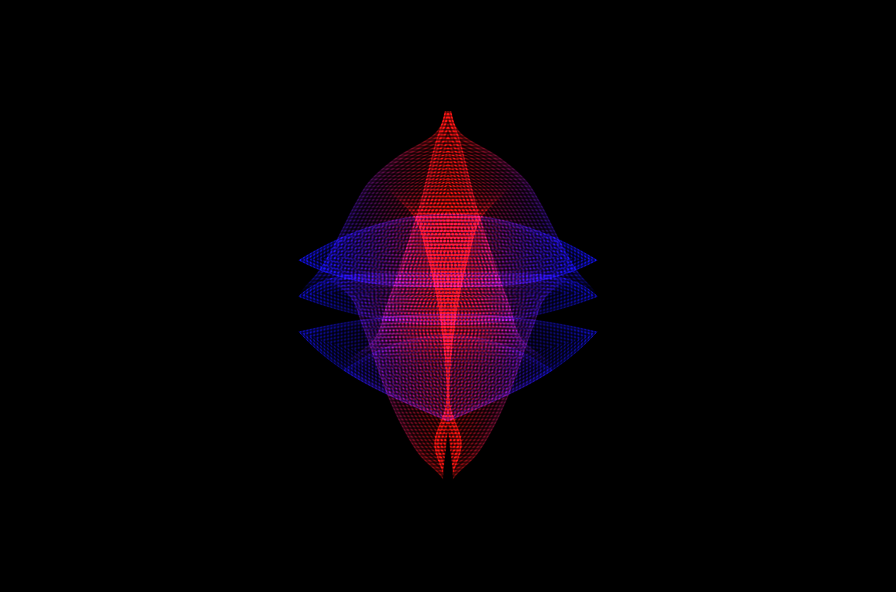
Give the GLSL for this background, as a Shadertoy shader.

```glsl
// Glowing woven figure: red vertical spindle crossed by blue lens-shaped sheets on black.

// Lengths are in units of the half width of the figure, centred on the canvas.
const float HALF_WIDTH = 0.252;   // share of canvas height
const float TIP = 1.242;          // height of the red tips
const float EDGE_WIDTH = 0.017;
const float WEAVE_PITCH = 0.023;
const float WEAVE_CONTRAST = 0.6;
const vec3 RED = vec3(1.0, 0.08, 0.06);
const vec3 BLUE = vec3(0.08, 0.07, 1.0);

// Half widths of the upright sheets, evenly spaced from top to bottom
const float DOME[9] = float[9](0.02, 0.09, 0.34, 0.52, 0.62, 0.70, 0.78, 0.875, 1.0);
const float SKIRT[9] = float[9](0.02, 0.085, 0.14, 0.195, 0.265, 0.335, 0.415, 0.495, 0.74);
const float TRUNK[9] = float[9](0.85, 0.655, 0.58, 0.515, 0.455, 0.385, 0.30, 0.19, 0.025);
const float SPINDLE[9] = float[9](0.44, 0.225, 0.14, 0.08, 0.04, 0.015, 0.015, 0.09, 0.02);

// Catmull-Rom curve through a profile, t from 0 to 1
float profileAt(float profile[9], float t) {
    float s = clamp(t, 0.0, 1.0) * 8.0;
    int i = min(int(s), 7);
    float f = s - float(i);
    float a = profile[max(i - 1, 0)];
    float b = profile[i];
    float c = profile[i + 1];
    float d = profile[min(i + 2, 8)];
    return b + 0.5 * f * (c - a + f * (2.0 * a - 5.0 * b + 4.0 * c - d
         + f * (3.0 * (b - c) + d - a)));
}

// Stripes that fade to their mean when finer than the pixels
float stripes(float x, float pitch, float pixel) {
    float visible = smoothstep(1.2, 3.0, pitch / pixel);
    return 1.0 + WEAVE_CONTRAST * visible * cos(6.28318 * x / pitch);
}

float weave(float across, float along, float pixel) {
    return stripes(across, WEAVE_PITCH, pixel) * stripes(along, WEAVE_PITCH, pixel);
}

// Smooth fill plus a bright rim; inside is the distance from the edge
float sheet(float inside, float fill, float rim, float pixel) {
    float glow = rim * exp(-max(inside, 0.0) / EDGE_WIDTH);
    return smoothstep(-pixel, pixel, inside) * (fill + glow);
}

// Upright mirrored sheet, with a soft fade at its top and bottom
float upright(vec2 p, float profile[9], float top, float bottom, vec2 fade,
              float fill, float rim, float pixel) {
    float span = top - bottom;
    float t = (top - p.y) / span;
    float width = profileAt(profile, t);
    float slope = (profileAt(profile, t + 0.005) - profileAt(profile, t - 0.005)) / (0.01 * span);
    float inside = (width - abs(p.x)) * inversesqrt(1.0 + slope * slope);
    float ends = smoothstep(0.0, fade.x, top - p.y) * smoothstep(0.0, fade.y, p.y - bottom);
    return ends * sheet(inside, fill * weave(inside, p.y, pixel), rim, pixel);
}

// Flat sheet between two heights, denser towards its side tips
float lens(vec2 p, float low, float high, float fill, float rim, float pixel) {
    float q = abs(p.x);
    float inside = min(min(p.y - low, high - p.y), 1.0 - q);
    float density = fill * (1.0 + 1.2 * pow(q, 6.0)) * weave(inside, p.x, pixel);
    return sheet(inside, density, rim, pixel);
}

void mainImage(out vec4 fragColor, in vec2 fragCoord) {
    float scale = HALF_WIDTH * iResolution.y;
    vec2 p = (fragCoord - 0.5 * iResolution.xy) / scale;
    float pixel = 1.0 / scale;
    float q = abs(p.x);
    float q2 = q * q;

    // Upright sheets turn from red at the axis to blue at the sides
    float light = upright(p, DOME, TIP, 0.0, vec2(0.01, 0.15), 0.22, 0.28, pixel);
    light += upright(p, SKIRT, TIP, -0.508, vec2(0.01, 0.3), 0.22, 0.32, pixel);
    light += upright(p, TRUNK, 0.172, -TIP, vec2(0.2, 0.01), 0.22, 0.28, pixel);
    vec3 color = mix(RED, BLUE, smoothstep(0.0, 1.0, q * 0.95 + 0.05)) * light;
    color += RED * upright(p, SPINDLE, 0.78, -TIP, vec2(0.4, 0.01), 0.28, 0.4, pixel);

    // Narrow dark slit between the lower tips
    float slit = 0.035 * smoothstep(-0.85, -TIP, p.y);
    color *= mix(1.0, smoothstep(slit - pixel, slit + pixel, q), step(p.y, -0.85));

    // Blue lenses: upper, middle, lower and the inner arch
    float lowerRim = -0.84 + 0.43 * q + 0.17 * q2 * q2;
    float blueLight = lens(p, 0.06 + 0.18 * q2 * q, 0.55 - 0.31 * q2, 0.19, 0.38, pixel);
    blueLight += lens(p, -0.195 + 0.19 * q2, 0.155 * (1.0 - q2 * q2 * q2), 0.17, 0.18, pixel);
    blueLight += lens(p, lowerRim, -0.12 - 0.12 * q2, 0.16, 0.26, pixel);
    blueLight += lens(p, lowerRim, -0.26 - 0.48 * q2, 0.08, 0.22, pixel);
    vec3 lensColor = mix(mix(RED, BLUE, 0.65), BLUE, smoothstep(0.1, 0.8, q));
    color += lensColor * blueLight;

    fragColor = vec4(min(color, 1.0), 1.0);
}
```
